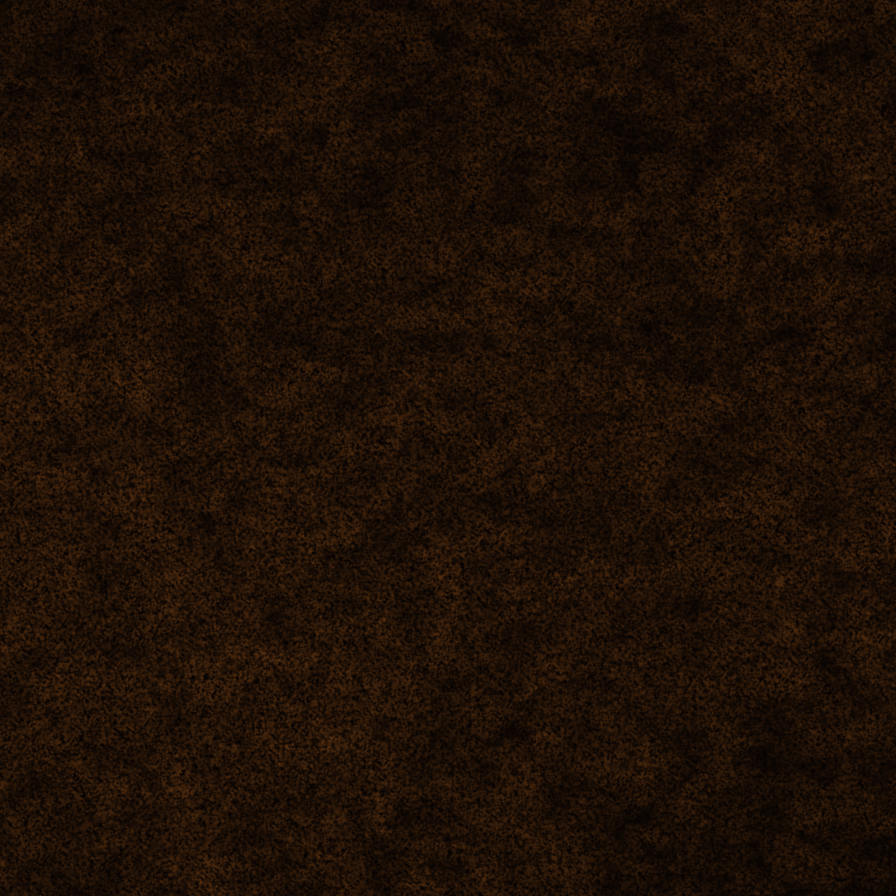
A three.js fragment shader for this texture:

```glsl
// Dark brown worn suede: fine woven grain over soft mottling and small dark creases.
varying vec2 vUv;

const vec3 SHADOW_BROWN = vec3(0.022, 0.009, 0.007);
const vec3 WARM_BROWN = vec3(0.220, 0.118, 0.038);
const float BASE_TONE = 0.51;
const float CLOUD_SCALE = 2.8;
const float CLOUD_GAIN = 0.36;
const vec2 MOTTLE_SCALE = vec2(26.0, 34.0);
const float MOTTLE_GAIN = 0.68;
const vec2 CREASE_SCALE = vec2(40.0, 62.0);
const float CREASE_DEPTH = 0.15;
const float FINE_GRAIN_SCALE = 460.0;
const float COARSE_GRAIN_SCALE = 270.0;
const float GRAIN_GAIN = 2.45;
const float TWILL_SCALE = 125.0;
const float TWILL_GAIN = 0.10;
const float EDGE_SHADE = 0.07;
const float TAU = 6.2831853;

float hash(vec2 p) {
  vec3 q = fract(vec3(p.xyx) * 0.1031);
  q += dot(q, q.yzx + 33.33);
  return fract((q.x + q.y) * q.z);
}

float valueNoise(vec2 p) {
  vec2 cell = floor(p);
  vec2 f = fract(p);
  f = f * f * (3.0 - 2.0 * f);
  float low = mix(hash(cell), hash(cell + vec2(1.0, 0.0)), f.x);
  float high = mix(hash(cell + vec2(0.0, 1.0)), hash(cell + vec2(1.0, 1.0)), f.x);
  return mix(low, high, f.y);
}

vec2 rotate(vec2 p, float angle) {
  float c = cos(angle);
  float s = sin(angle);
  return vec2(c * p.x - s * p.y, s * p.x + c * p.y);
}

// Layered noise, normalised to 0..1
float fbm(vec2 p) {
  float sum = 0.0;
  float total = 0.0;
  float weight = 1.0;
  for (int i = 0; i < 4; i++) {
    sum += weight * valueNoise(p);
    total += weight;
    weight *= 0.65;
    p = rotate(p, 0.35) * 2.03 + 17.3;
  }
  return sum / total;
}

// Short, ragged dark patches, wider than tall
float creases(vec2 uv) {
  vec2 warp = vec2(fbm(uv * 30.0 + 3.1), fbm(uv * 30.0 + 71.7)) - 0.5;
  float field = fbm((uv + 0.03 * warp) * CREASE_SCALE + 40.0);
  return 1.0 - smoothstep(0.32, 0.44, field);
}

// Fibre speckle with a faint diagonal weave
float grain(vec2 uv) {
  float fine = valueNoise(rotate(uv, 0.6) * FINE_GRAIN_SCALE + 500.0) - 0.5;
  float coarse = valueNoise(rotate(uv, -0.7) * COARSE_GRAIN_SCALE + 300.0) - 0.5;
  float sway = valueNoise(uv * 40.0 + 9.0);
  float twill = sin(TAU * ((uv.x + uv.y) * TWILL_SCALE + sway));
  return GRAIN_GAIN * (0.7 * fine + 0.32 * coarse) + TWILL_GAIN * twill;
}

void main() {
  // Broad light and mottling
  float tone = BASE_TONE;
  tone += CLOUD_GAIN * (fbm(vUv * CLOUD_SCALE + 11.0) - 0.5);
  tone += MOTTLE_GAIN * (fbm(vUv * MOTTLE_SCALE + 90.0) - 0.5);
  tone -= CREASE_DEPTH * creases(vUv);

  // Slightly darker rim
  vec2 fromCentre = vUv - 0.5;
  tone -= EDGE_SHADE * smoothstep(0.4, 0.75, length(fromCentre));

  // Grain is stronger where the surface is lighter
  tone = max(tone, 0.08) * (1.0 + grain(vUv));
  gl_FragColor = vec4(mix(SHADOW_BROWN, WARM_BROWN, max(tone, 0.0)), 1.0);
}
```
